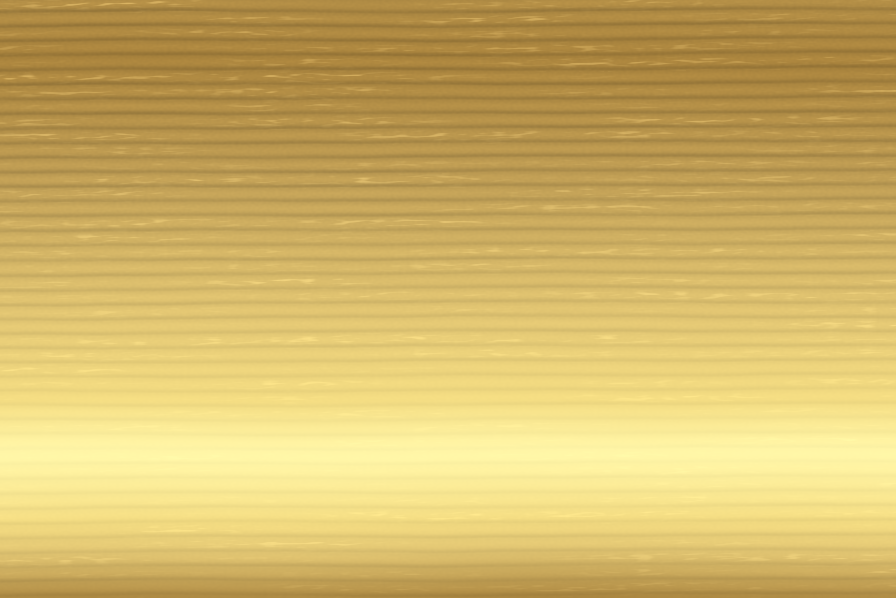
Write a WebGL 1 fragment shader that draws this texture.

```glsl
precision highp float;

uniform vec2 u_resolution;

const float RIDGES = 41.0;
const vec3 BRONZE = vec3(0.65, 0.505, 0.235);
const vec3 OCHRE = vec3(0.73, 0.60, 0.32);
const vec3 GOLD = vec3(0.87, 0.76, 0.44);
const vec3 STRAW = vec3(0.95, 0.86, 0.51);
const vec3 GLOW = vec3(1.0, 0.96, 0.65);

vec2 hashGradient(vec2 cell) {
  vec3 p = fract(cell.xyx * vec3(0.1031, 0.1030, 0.0973));
  p += dot(p, p.yzx + 33.33);
  float angle = 6.2832 * fract((p.x + p.y) * p.z);
  return vec2(cos(angle), sin(angle));
}

float cornerValue(vec2 cell, vec2 offset, vec2 corner) {
  return dot(hashGradient(cell + corner), offset - corner);
}

float gradientNoise(vec2 p) {
  vec2 cell = floor(p);
  vec2 f = fract(p);
  vec2 w = f * f * f * (f * (f * 6.0 - 15.0) + 10.0);
  float low = mix(cornerValue(cell, f, vec2(0.0)), cornerValue(cell, f, vec2(1.0, 0.0)), w.x);
  float high = mix(cornerValue(cell, f, vec2(0.0, 1.0)), cornerValue(cell, f, vec2(1.0)), w.x);
  return mix(low, high, w.y);
}

vec3 blendStop(vec3 base, vec3 next, float start, float end, float t) {
  return mix(base, next, clamp((t - start) / (end - start), 0.0, 1.0));
}

// Metallic sheen, with depth measured from the top edge
vec3 sheen(float depth) {
  vec3 color = mix(OCHRE, BRONZE, 0.65);
  color = blendStop(color, BRONZE, 0.0, 0.10, depth);
  color = blendStop(color, OCHRE, 0.10, 0.29, depth);
  color = blendStop(color, GOLD, 0.29, 0.52, depth);
  color = blendStop(color, STRAW, 0.52, 0.67, depth);
  color = blendStop(color, GLOW, 0.67, 0.75, depth);
  color = blendStop(color, STRAW, 0.77, 0.87, depth);
  color = blendStop(color, GOLD, 0.87, 0.925, depth);
  return blendStop(color, BRONZE, 0.925, 1.01, depth);
}

// Soft crest followed by a narrower dark groove
float ridgeProfile(float phase) {
  float crest = 0.5 + 0.5 * cos(6.2832 * (phase - 0.35));
  float groove = smoothstep(0.58, 0.84, phase) * (1.0 - smoothstep(0.84, 1.0, phase));
  return 0.55 * (crest - 0.5) - 0.65 * groove + 0.13;
}

// Fine scratches running nearly along the ridges
float brushedFleck(vec2 p, float slope) {
  vec2 q = vec2(p.x, p.y + slope * p.x);
  float fine = gradientNoise(q * vec2(32.0, 250.0));
  float broad = gradientNoise(q * vec2(9.0, 130.0) + 17.0);
  return smoothstep(0.02, 0.55, fine + 0.6 * broad);
}

void main() {
  vec2 uv = gl_FragCoord.xy / u_resolution;
  float depth = 1.0 - uv.y;
  vec2 p = vec2(uv.x * 1.5, depth);

  // Slightly bowed ridge lines
  float sway = 0.22 * gradientNoise(vec2(p.x * 2.0, depth * 5.0))
             + 0.06 * gradientNoise(vec2(p.x * 9.0, depth * 20.0));
  float row = depth * RIDGES + 0.2 * uv.x + sway;
  float phase = fract(row);
  float ridgeId = floor(row);

  // Relief fades toward the bright band
  float glow = exp(-pow((depth - 0.755) / 0.14, 2.0));
  float relief = mix(1.0, 0.5, smoothstep(0.15, 0.6, depth)) * (1.0 - 0.72 * glow);
  float variation = 1.0 + 0.5 * gradientNoise(vec2(p.x * 2.5, ridgeId * 0.73));
  float shade = ridgeProfile(phase) * relief * variation;

  // Worn scratches gather on the crests in uneven patches
  float crestMask = smoothstep(0.05, 0.3, phase) * (1.0 - smoothstep(0.45, 0.75, phase));
  float patchiness = smoothstep(-0.3, 0.45, gradientNoise(vec2(p.x * 3.0, ridgeId * 0.61 + 5.3)));
  float wear = brushedFleck(p, 0.02) * (0.2 + 0.8 * crestMask) * patchiness * relief;

  // Fine grain and broad tonal drift
  float grain = gradientNoise(p * vec2(150.0, 230.0));
  float drift = gradientNoise(p * vec2(1.6, 3.0) + 8.0);

  vec3 color = sheen(depth + 0.012 * drift);
  color *= 1.0 + 0.125 * shade + 0.028 * grain * relief;
  color += wear * vec3(0.13, 0.13, 0.105);
  gl_FragColor = vec4(clamp(color, 0.0, 1.0), 1.0);
}
```
